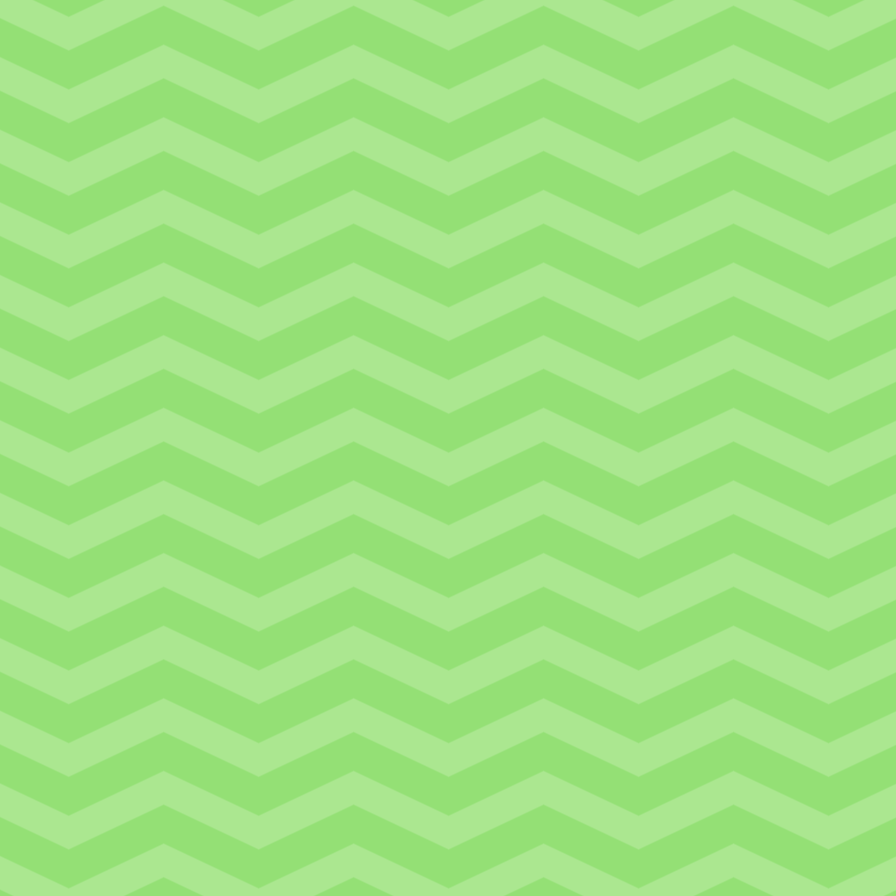
Reproduce this pattern procedurally as a three.js fragment shader.

```glsl
varying vec2 vUv;

// Distance to the nearest multiple of the period
float repeatDistance(float x, float period) {
  return abs(fract(x / period + 0.5) - 0.5) * period;
}

// Height of the zigzag centre line: 0 in valleys, 0.05 at peaks
float zigzag(float x) {
  return 0.05 * repeatDistance(x - 0.5007, 0.212) / 0.106;
}

void main() {
  vec3 green = vec3(0.58, 0.88, 0.46);
  vec3 paleGreen = vec3(0.67, 0.905, 0.565);

  // Stacked chevron bands, measured vertically from their centre lines
  float fromCentre = repeatDistance(vUv.y + 0.0103 - zigzag(vUv.x), 0.08106);
  float band = 1.0 - smoothstep(-0.0013, 0.0013, fromCentre - 0.0188);

  gl_FragColor = vec4(mix(green, paleGreen, band), 1.0);
}
```
